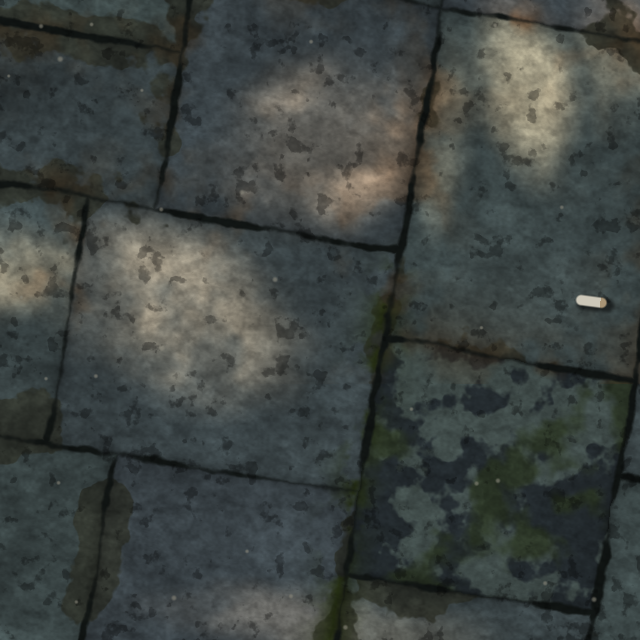
Reproduce this texture procedurally as a WebGL 2 fragment shader.

```glsl
#version 300 es
precision highp float;

uniform vec2 u_resolution;
out vec4 outColor;

const float SEAM = 0.515;   // long joint shared by both halves of the paving
const float TILT = 0.168;   // rotation of the paving in radians

float hash(vec2 p) {
    vec3 q = fract(vec3(p.xyx) * 0.1031);
    q += dot(q, q.yzx + 33.33);
    return fract((q.x + q.y) * q.z);
}

float noise(vec2 p) {
    vec2 i = floor(p), f = fract(p);
    f = f * f * (3.0 - 2.0 * f);
    float low = mix(hash(i), hash(i + vec2(1, 0)), f.x);
    float high = mix(hash(i + vec2(0, 1)), hash(i + vec2(1, 1)), f.x);
    return mix(low, high, f.y);
}

float fbm(vec2 p) {
    float sum = 0.0, amp = 0.533;
    for (int i = 0; i < 4; i++) {
        sum += amp * noise(p);
        p = mat2(1.6, 1.2, -1.2, 1.6) * p + 17.3;
        amp *= 0.5;
    }
    return sum;
}

vec2 rotate(vec2 p, float a) {
    return vec2(p.x * cos(a) - p.y * sin(a), p.x * sin(a) + p.y * cos(a));
}

// xy: slab index, z: distance to the nearest joint
vec3 slabAt(vec2 q) {
    bool right = q.x > SEAM;
    vec2 origin = vec2(SEAM, right ? 0.565 : 0.318);
    vec2 size = right ? vec2(0.395, q.y > origin.y ? 0.525 : 0.37) : vec2(0.385, 0.387);
    vec2 local = (q - origin) / size;
    if (!right && mod(floor(local.y), 2.0) < 0.5) size.x = 0.495;
    local.x = (q.x - origin.x) / size.x;
    local.y += 0.4 * step(1.0, local.x);
    vec2 id = floor(local), f = fract(local);
    vec2 d = min(f, 1.0 - f) * size;
    // one slab of the outer column is cut in two
    if (id.x < -1.5 && id.y == 1.0) {
        d.y = min(d.y, abs(f.y - 0.64) * size.y);
        id.y += 4.0 * step(0.64, f.y);
    }
    return vec3(id, min(d.x, d.y));
}

// soft elliptical patch of sunlight
float pool(vec2 p, vec2 centre, vec2 radius, float angle) {
    return 1.0 - smoothstep(0.3, 1.25, length(rotate(p - centre, -angle) / radius));
}

float sunlight(vec2 p) {
    vec2 w = p + 0.07 * (vec2(fbm(p * 7.0), fbm(p * 7.0 + 31.0)) - 0.5);
    float sum = 1.25 * pool(w, vec2(0.50, 0.775), vec2(0.17, 0.135), 0.5);
    sum += pool(w, vec2(0.27, 0.52), vec2(0.22, 0.14), -0.4);
    sum += pool(w, vec2(0.82, 0.86), vec2(0.07, 0.15), 0.2);
    sum += 0.6 * pool(w, vec2(0.96, 0.92), vec2(0.08, 0.14), 0.1);
    sum += 0.6 * pool(w, vec2(0.70, 0.78), vec2(0.05, 0.16), -0.1);
    sum += 0.9 * pool(w, vec2(0.02, 0.58), vec2(0.10, 0.07), -0.3);
    sum += 0.45 * pool(w, vec2(0.50, 0.03), vec2(0.28, 0.06), -0.1);
    float leaves = smoothstep(0.3, 0.58, fbm(p * 9.0 + 4.0));
    return min(sum, 1.1) * mix(0.42, 1.0, leaves);
}

// sparse pale grit, one possible fleck per cell
float flecks(vec2 p, float cells) {
    vec2 id = floor(p * cells);
    vec2 centre = 0.25 + 0.5 * vec2(hash(id + 5.0), hash(id + 9.0));
    float r = 0.06 + 0.1 * hash(id + 2.0);
    float dist = length(fract(p * cells) - centre);
    return step(0.975, hash(id)) * (1.0 - smoothstep(r * 0.3, r + 0.08, dist));
}

float capsule(vec2 p, float halfLength, float radius) {
    p.x -= clamp(p.x, -halfLength, halfLength);
    return length(p) - radius;
}

void main() {
    vec2 p = gl_FragCoord.xy / u_resolution.y;
    vec2 q = rotate(p, TILT);
    q += 0.010 * (vec2(noise(p * 9.0), noise(p * 9.0 + 40.0)) - 0.5);
    q += 0.008 * (vec2(fbm(p * 45.0), fbm(p * 45.0 + 70.0)) - 0.5);
    vec3 slab = slabAt(q);
    float edge = slab.z;
    float cloud = fbm(p * 6.0 + slab.xy * 3.7);
    float mottle = fbm(p * 24.0 + 8.0);
    float grain = fbm(q * vec2(65.0, 95.0));

    // slate
    vec3 color = mix(vec3(0.215, 0.245, 0.265), vec3(0.225, 0.27, 0.265), hash(slab.xy + 7.0));
    color *= 1.0 + 0.45 * (cloud - 0.5) + 0.42 * (mottle - 0.5);

    // weathered slab with broken lichen and a little moss
    float weathered = float(slab.xy == vec2(0, -1));
    float crust = fbm(p * 27.0 + 61.0) + 0.5 * (noise(p * 9.0 + 33.0) - 0.5);
    vec3 lichen = mix(vec3(0.125, 0.15, 0.165), vec3(0.25, 0.295, 0.285), smoothstep(0.38, 0.52, crust));
    float mossPatch = smoothstep(0.50, 0.68, fbm(p * 13.0 + 52.0));
    lichen = mix(lichen, vec3(0.15, 0.19, 0.105), 0.75 * mossPatch);
    color = mix(color, lichen, weathered * 0.9);

    // ragged soil creeping over the borders, with some rust
    float reach = 0.13 * (noise(p * 6.0 + 23.0) - 0.5) + 0.09 * (fbm(p * 22.0 + 14.0) - 0.5);
    float soil = smoothstep(-0.003, 0.006, reach + 0.006 - edge) * (1.0 - weathered);
    color = mix(color, vec3(0.165, 0.175, 0.145) * (0.6 + 0.8 * mottle), 0.8 * soil);
    float rust = smoothstep(0.5, 0.68, fbm(p * 11.0 + 90.0)) * exp(-edge * 20.0);
    color = mix(color, vec3(0.27, 0.21, 0.14), 0.5 * rust * step(0.4, p.y));

    // sun through leaves
    float sun = sunlight(p) * (1.0 - 0.7 * soil);
    color *= 1.0 + sun * vec3(1.62, 1.13, 0.80);

    // broken moss beside the long seam
    float seamMoss = exp(-abs(q.x - SEAM + 0.009) * 55.0) * smoothstep(0.65, 0.5, p.y);
    color = mix(color, vec3(0.15, 0.19, 0.07), 0.9 * seamMoss * smoothstep(0.38, 0.58, fbm(p * 25.0 + 3.0)));

    // shaded borders and narrow, interrupted joints
    color *= 1.0 - 0.28 * exp(-edge / 0.011);
    float gap = fbm(p * 16.0 + 60.0);
    float width = mix(-0.004, 0.0065, gap);
    float joint = 1.0 - smoothstep(width, width + 0.0055, edge);
    color = mix(color, vec3(0.06, 0.075, 0.07), joint * mix(0.5, 1.0, smoothstep(0.35, 0.55, gap)));

    // dark pits, pale grit and fine surface grain
    float pits = smoothstep(0.64, 0.76, fbm(p * 48.0 + 19.0));
    color *= 1.0 - 0.3 * pits;
    color *= 1.0 + 0.42 * (grain - 0.5) + 0.12 * (noise(p * 210.0) - 0.5);
    color = mix(color, vec3(0.54, 0.53, 0.48), 0.6 * flecks(p, 38.0));

    // small pale stub with its shadow
    vec2 stub = rotate(p - vec2(0.924, 0.529), 0.13);
    color *= 0.5 + 0.5 * smoothstep(-0.002, 0.008, capsule(stub - vec2(0.006, -0.003), 0.018, 0.008));
    float body = 1.0 - smoothstep(-0.002, 0.002, capsule(stub, 0.016, 0.008));
    color = mix(color, mix(vec3(0.80, 0.78, 0.72), vec3(0.66, 0.58, 0.46), step(0.014, stub.x)), body);

    outColor = vec4(clamp(color, 0.0, 1.0), 1.0);
}
```
